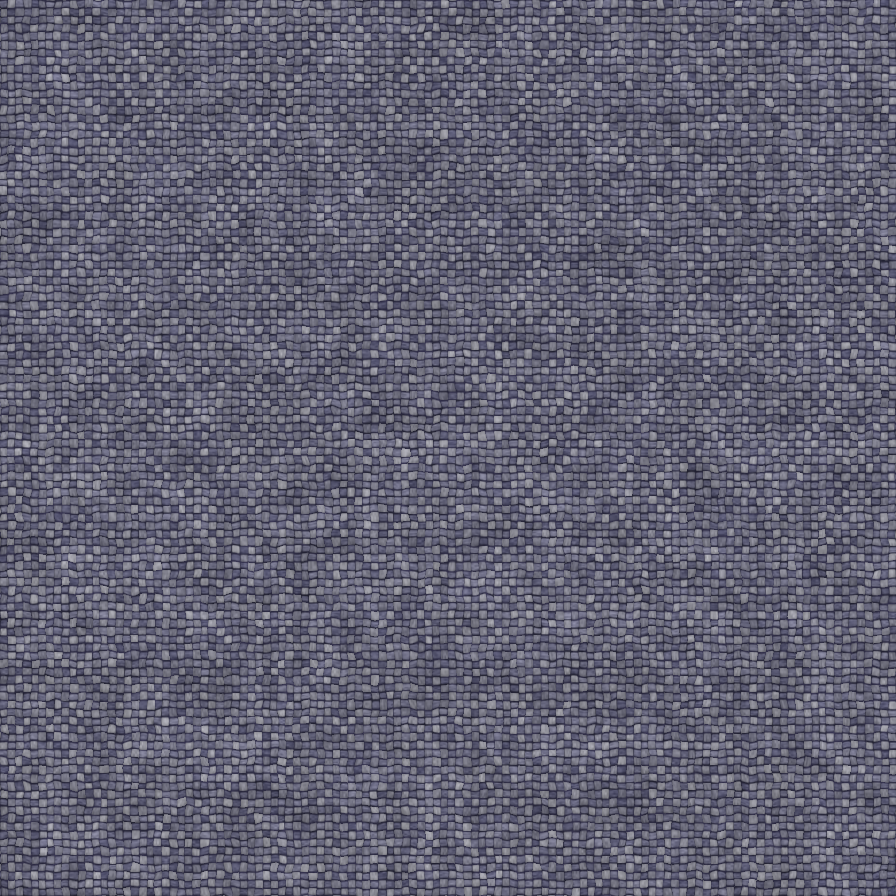
Reproduce this texture procedurally as a Shadertoy shader.

```glsl
float hash(vec2 p) {
    return fract(sin(dot(p, vec2(127.1, 311.7))) * 43758.5453);
}

float noise(vec2 p) {
    vec2 i = floor(p), f = fract(p);
    f = f * f * (3.0 - 2.0 * f);
    return mix(mix(hash(i), hash(i + vec2(1, 0)), f.x),
               mix(hash(i + vec2(0, 1)), hash(i + vec2(1, 1)), f.x), f.y);
}

float roundedBox(vec2 p, vec2 halfSize, float radius) {
    vec2 q = abs(p) - halfSize + radius;
    return length(max(q, 0.0)) + min(max(q.x, q.y), 0.0) - radius;
}

void mainImage(out vec4 fragColor, in vec2 fragCoord) {
    vec2 uv = fragCoord / iResolution.xy;
    vec2 threads = vec2(116.0, 110.0);
    vec2 p = uv * threads;
    float pixel = threads.x / iResolution.x;

    // Uneven yarn: threads drift slightly from the grid
    p += 0.4 * (vec2(noise(p * 0.7), noise(p * 0.7 + 57.0)) - 0.5);
    vec2 cell = floor(p);
    vec2 local = fract(p) - 0.5;

    // Plain weave: pale warp and bluish weft take turns on top
    bool warpOnTop = mod(cell.x + cell.y, 2.0) < 0.5;
    float tone = hash(cell);
    vec2 halfSize = warpOnTop ? vec2(0.5, 0.48) : vec2(0.5, 0.37);
    halfSize *= 0.9 + 0.2 * hash(cell + 19.0);
    float d = roundedBox(local, halfSize, 0.2);
    float cover = smoothstep(0.06 + 0.5 * pixel, -0.06 - 0.5 * pixel, d);

    vec3 warp = mix(vec3(0.41, 0.41, 0.47), vec3(0.57, 0.57, 0.60), tone);
    vec3 weft = mix(vec3(0.31, 0.31, 0.41), vec3(0.46, 0.46, 0.54), tone);
    vec3 yarn = warpOnTop ? warp : weft;

    // Rounded threads, lit from above
    yarn *= 1.06 - 0.45 * dot(local, local) + 0.12 * local.y;

    // Fibres run along whichever thread is on top
    vec2 fibreScale = warpOnTop ? vec2(5.0, 2.5) : vec2(2.5, 5.0);
    yarn += 0.12 * (noise(p * fibreScale) - 0.5);

    vec3 gap = mix(vec3(0.14, 0.14, 0.20), vec3(0.21, 0.20, 0.31), noise(p * 1.3 + 31.0));
    vec3 color = mix(gap, yarn, cover);

    // Thread-to-thread variation, soft mottling and fine grain
    color *= 0.95 + 0.05 * hash(vec2(cell.y, 3.0)) + 0.05 * hash(vec2(cell.x, 7.0));
    color *= 0.88 + 0.14 * noise(uv * 36.0) + 0.10 * noise(uv * 80.0 + 11.0);
    color += 0.05 * (noise(uv * 420.0) - 0.5);

    fragColor = vec4(clamp(color, 0.0, 1.0), 1.0);
}
```
